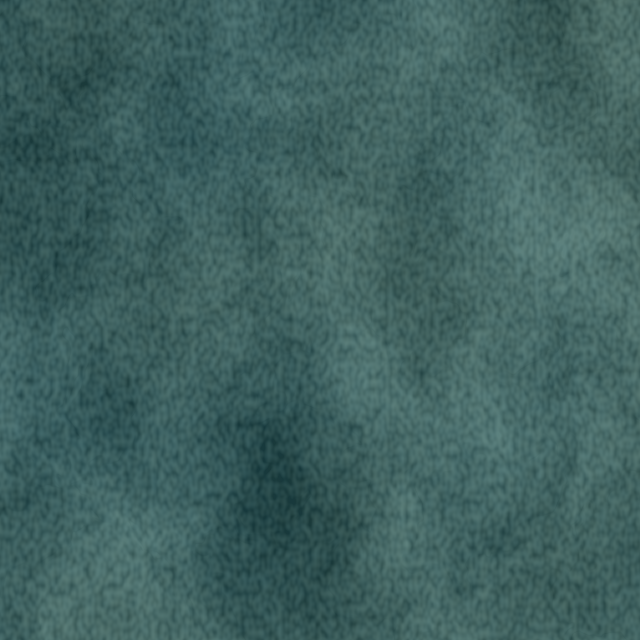
Reproduce this texture procedurally as a WebGL 1 fragment shader.

```glsl
precision highp float;
// Mottled teal wash on paper: broad soft pools of light and dark pigment,
// warped cloudy fbm with feathered stain edges, and a fine, slightly
// upright grain. All layers sum to one tone that drives a colour ramp.

uniform vec2 u_resolution;

const vec3 DEEP_TEAL = vec3(0.160, 0.290, 0.290);
const vec3 PALE_TEAL = vec3(0.310, 0.450, 0.440);
const vec3 WARM_SHIFT = vec3(0.022, 0.004, -0.016);

float hash(vec2 p) {
  vec3 q = fract(vec3(p.xyx) * 0.1031);
  q += dot(q, q.yzx + 33.33);
  return fract((q.x + q.y) * q.z);
}

// Dot product of a random unit gradient with the offset from its corner
float corner(vec2 cell, vec2 offset) {
  float angle = 6.2832 * hash(cell);
  return dot(vec2(cos(angle), sin(angle)), offset);
}

float gradientNoise(vec2 p) {
  vec2 i = floor(p);
  vec2 f = p - i;
  vec2 u = f * f * f * (f * (f * 6.0 - 15.0) + 10.0);
  vec2 e = vec2(1.0, 0.0);
  float low = mix(corner(i, f), corner(i + e.xy, f - e.xy), u.x);
  float high = mix(corner(i + e.yx, f - e.yx), corner(i + e.xx, f - e.xx), u.x);
  return mix(low, high, u.y);
}

float fbm(vec2 p, float gain) {
  mat2 turn = mat2(0.8, 0.6, -0.6, 0.8);
  float sum = 0.0;
  float amplitude = 1.0;
  for (int i = 0; i < 5; i++) {
    sum += amplitude * gradientNoise(p);
    p = turn * p * 2.03 + 17.3;
    amplitude *= gain;
  }
  return sum;
}

// Soft elliptical pool of pigment
float pool(vec2 p, vec2 center, vec2 radius) {
  vec2 d = (p - center) / radius;
  return exp(-dot(d, d));
}

// Broad layout of the wash
float washTone(vec2 p) {
  float tone = -0.42 * pool(p, vec2(0.07, 0.76), vec2(0.26, 0.30));
  tone -= 0.36 * pool(p + vec2(0.3 * (p.y - 0.15), 0.0), vec2(0.48, 0.17), vec2(0.12, 0.32));
  tone += 0.24 * pool(p, vec2(0.87, 0.50), vec2(0.30, 0.38));
  tone += 0.20 * pool(p, vec2(0.20, 0.22), vec2(0.20, 0.20));
  tone += 0.14 * pool(p, vec2(0.48, 0.62), vec2(0.10, 0.28));
  return tone;
}

// Patches with one feathered boundary, plus thin dark rims
float stainTone(vec2 p) {
  float field = fbm(p * vec2(6.0, 4.5) + 41.7, 0.55);
  float patches = smoothstep(-0.12, 0.16, field) - 0.5;
  float rim = 1.0 - smoothstep(0.0, 0.07, abs(field + 0.14));
  return 0.15 * patches - 0.08 * rim;
}

// Paper tooth: dark flecks weigh a little more than light ones
float grainTone(vec2 p) {
  float fine = gradientNoise(p * vec2(126.0, 84.0) + 9.4);
  float medium = gradientNoise(p * vec2(61.0, 43.0) + 73.1);
  float grain = 0.60 * fine + 0.32 * medium;
  return grain - 0.5 * grain * grain;
}

void main() {
  vec2 p = gl_FragCoord.xy / u_resolution;
  vec2 warp = vec2(fbm(p * 4.0 + 5.2, 0.55), fbm(p * 4.0 + 31.8, 0.55));
  vec2 flow = p + 0.07 * warp;

  float clouds = fbm(flow * vec2(4.6, 3.4) + 11.6, 0.55);
  float streaks = gradientNoise(flow * vec2(15.0, 4.0) + 57.9);
  float tone = 0.61 + washTone(flow) + stainTone(flow);
  tone += 0.55 * clouds + 0.14 * streaks + grainTone(p + 0.004 * warp);

  // Slight drift between blue and warmer green teal
  float drift = 0.9 * gradientNoise(p * 3.1 + 88.5) + 0.35 * (p.x - 0.5);
  float fleck = 0.5 * gradientNoise(p * vec2(70.0, 52.0) + 23.6);
  vec3 color = mix(DEEP_TEAL, PALE_TEAL, clamp(tone, -0.4, 1.35));
  color += WARM_SHIFT * (drift + fleck);
  gl_FragColor = vec4(color, 1.0);
}
```
